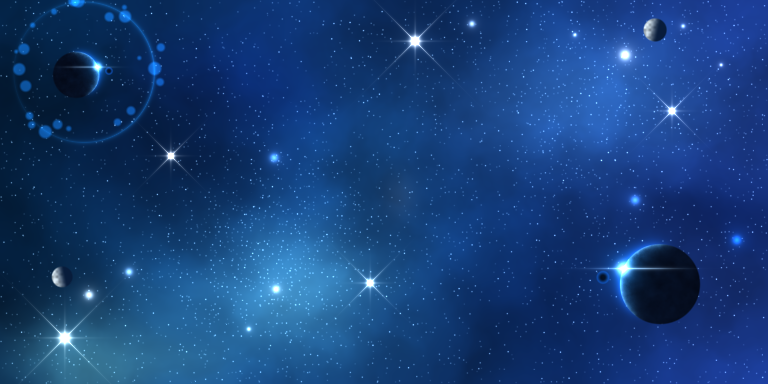
Write a WebGL 2 fragment shader that draws this background.

```glsl
#version 300 es
precision highp float;
// Deep blue star field: cloud patches warped by fractal noise, hashed dust,
// glowing and spiked stars, crescent moons and two backlit planets.
// Units are canvas heights: x runs 0..2, y runs 0..1 from the lower left.

#define WARP 0.22
#define CONTRAST 0.85
#define DUST_GAIN 0.75
#define SPIKE_WIDTH 0.0017
#define RING_RADIUS 0.183
#define RING_DOTS 22

uniform vec2 u_resolution;
out vec4 fragColor;

const vec3 ICE = vec3(0.72, 0.88, 1);
const vec3 AZURE = vec3(0.08, 0.42, 0.95);
const vec3 NIGHT = vec3(0.008, 0.025, 0.075);
float px;

float hash(vec2 p) {
  vec3 q = fract(p.xyx * 0.1031);
  q += dot(q, q.yzx + 33.33);
  return fract((q.x + q.y) * q.z);
}

float noise(vec2 p) {
  vec2 i = floor(p), f = fract(p);
  f = f * f * (3.0 - 2.0 * f);
  return mix(mix(hash(i), hash(i + vec2(1, 0)), f.x),
             mix(hash(i + vec2(0, 1)), hash(i + 1.0), f.x), f.y);
}

float fbm(vec2 p) {
  float sum = 0.0, amp = 0.5;
  for (int i = 0; i < 5; i++) {
    sum += amp * noise(p);
    p = mat2(1.6, 1.2, -1.2, 1.6) * p + 7.3;
    amp *= 0.5;
  }
  return sum;
}

float gauss(vec2 d) { return exp(-min(dot(d, d), 60.0)); }

float disc(vec2 d, float r, float soft) { return 1.0 - smoothstep(r - soft, r + soft, length(d)); }

// Blend a soft elliptical patch; area holds centre and size
void cloud(inout vec3 col, vec2 p, vec4 area, vec3 tint, float amount) {
  col = mix(col, tint, amount * gauss((p - area.xy) / area.zw));
}

vec3 nebula(vec2 p) {
  vec2 w = p + WARP * (vec2(fbm(p * 3.0 + 4.0), fbm(p * 3.0 + 19.0)) - 0.48);
  vec3 col = mix(vec3(0.015, 0.13, 0.26), vec3(0.05, 0.19, 0.42), smoothstep(0.1, 0.9, p.x));
  col = mix(col, vec3(0.09, 0.2, 0.5), smoothstep(1.2, 1.9, p.x));
  // Dark hollows
  cloud(col, w, vec4(0.48, 0.56, 0.28, 0.14), vec3(0.01, 0.08, 0.21), 0.8);
  cloud(col, w, vec4(1.2, 0.86, 0.22, 0.2), vec3(0.02, 0.11, 0.27), 0.8);
  cloud(col, w, vec4(1.42, 0.14, 0.28, 0.22), vec3(0.025, 0.12, 0.32), 0.7);
  cloud(col, w, vec4(1.88, 0.44, 0.2, 0.08), vec3(0.03, 0.1, 0.3), 0.7);
  cloud(col, w, vec4(0, 0.45, 0.14, 0.5), vec3(0.01, 0.1, 0.2), 0.7);
  // Blue veils
  cloud(col, w, vec4(0.62, 0.78, 0.22, 0.14), vec3(0.04, 0.17, 0.47), 0.8);
  cloud(col, w, vec4(0.98, 0.58, 0.24, 0.28), vec3(0.08, 0.29, 0.53), 0.7);
  cloud(col, w, vec4(1.54, 0.76, 0.34, 0.2), vec3(0.17, 0.38, 0.68), 0.8);
  // Bright cyan and teal clouds
  cloud(col, w, vec4(0.7, 0.2, 0.42, 0.27), vec3(0.11, 0.36, 0.58), 0.85);
  cloud(col, w, vec4(0.76, 0.25, 0.2, 0.14), vec3(0.27, 0.58, 0.78), 0.75);
  cloud(col, w, vec4(0.28, 0.08, 0.24, 0.13), vec3(0.23, 0.47, 0.57), 0.8);
  cloud(col, p, vec4(1.04, 0.49, 0.045, 0.06), vec3(0.24, 0.35, 0.5), 0.35);
  return col * (1.0 + CONTRAST * (fbm(w * 4.0 + 2.0) - 0.48));
}

// One jittered star per cell, kept when its hash is below the density
float dust(vec2 p, float scale, float density) {
  vec2 id = floor(p * scale);
  vec2 spot = id + 0.2 + 0.6 * vec2(hash(id + 3.7), hash(id + 81.2));
  float b = hash(id + 47.0);
  return step(hash(id + 11.0), density) * (0.2 + 0.8 * b * b)
    * gauss((p - spot / scale) / max(0.0019, 0.5 * px));
}

vec3 spikes(vec2 d, float size) {
  vec2 a = abs(d), g = abs(vec2(d.x + d.y, d.x - d.y)) * 0.707;
  float diagonal = exp(-min(g.x, g.y) / SPIKE_WIDTH - 2.3 * max(g.x, g.y) / size);
  float upright = exp(-min(a.x, a.y) / SPIKE_WIDTH - 4.0 * max(a.x, a.y) / size);
  float r = length(d) / size;
  return vec3(1, 0.96, 0.9) * (0.9 * diagonal + 0.8 * upright + 1.3 * exp(-r * r * 70.0))
    + 0.3 * ICE * exp(-r * 6.0);
}

void moon(inout vec3 col, vec2 d, float r, vec2 light) {
  vec3 rock = vec3(0.78, 0.84, 0.88) * (0.7 + 0.5 * noise(d * 150.0 + 20.0));
  float lit = smoothstep(-0.35, 0.75, dot(d / r, light));
  col = mix(col, mix(vec3(0.03, 0.11, 0.23), rock, lit), disc(d, r, px));
}

void planet(inout vec3 col, vec2 d, float r, vec2 light) {
  vec2 q = d / r;
  float rim = length(q) - 1.0, depth = min(rim, 0.0);
  float lit = smoothstep(-0.1, 1.0, dot(q, light) / max(rim + 1.0, 0.01));
  col += AZURE * lit * exp(-max(rim, 0.0) * 9.0) * 0.65;
  vec3 ground = NIGHT + vec3(0.02, 0.05, 0.09) * fbm(q * 4.0 + 9.0);
  ground += (vec3(0.2, 0.55, 0.85) * exp(depth * 7.0) + ICE * 0.5 * exp(depth * 24.0)) * lit * (0.4 + fbm(q * 6.0 + 9.0));
  col = mix(col, ground, disc(d, r, px));
  // Satellite beyond the lit limb, then the flare and its streak
  vec2 s = q - vec2(1.43 * sign(light.x), 0.17), f = q - light;
  col = mix(col, NIGHT + AZURE * 0.6 * smoothstep(0.04, 0.16, length(s)), disc(s, 0.16, px / r));
  float streak = exp(-abs(f.y) / 0.025) * gauss(vec2((f.x + 0.35 * light.x) / 0.85, 0));
  col += ICE * (1.2 * gauss(f * 6.5) + 0.75 * streak) + vec3(0.06, 0.38, 0.64) * exp(-length(f) * 4.0);
}

void main() {
  vec2 p = gl_FragCoord.xy / u_resolution * vec2(2, 1);
  px = 1.0 / u_resolution.y;
  vec3 col = nebula(p);
  float crowd = gauss((p - vec2(0.7, 0.34)) / 0.22) + 0.4 * gauss((p - vec2(1.6, 0.8)) / 0.35);
  col += ICE * DUST_GAIN * (dust(p, 42.0, 0.22 + 0.4 * crowd) + 0.65 * dust(p + 5.0, 85.0, 0.14 + 0.4 * crowd));
  // Glowing stars: x, y, radius, whiteness
  vec4 glows[12] = vec4[](vec4(0.714, 0.589, 0.024, 0.3), vec4(1.229, 0.938, 0.017, 0.7),
    vec4(1.628, 0.857, 0.03, 1), vec4(1.654, 0.479, 0.025, 0.2), vec4(1.919, 0.375, 0.026, 0),
    vec4(0.336, 0.292, 0.02, 0.6), vec4(0.232, 0.232, 0.024, 0.9), vec4(0.719, 0.247, 0.019, 0.9),
    vec4(0.648, 0.143, 0.011, 0.8), vec4(1.497, 0.909, 0.01, 0.7), vec4(1.779, 0.932, 0.011, 0.7),
    vec4(1.878, 0.831, 0.009, 0.8));
  for (int i = 0; i < 12; i++) {
    float r = length(p - glows[i].xy) / glows[i].z;
    col += mix(AZURE, vec3(1), glows[i].w) * (0.5 * exp(-r * 1.9) + 0.8 * exp(-r * r * 6.0));
  }
  // Halo ring with scattered light dots
  vec2 d = p - vec2(0.219, 0.812);
  float edge = abs(length(d) - RING_RADIUS);
  col += vec3(0.05, 0.23, 0.38) * exp(-edge / 0.004) * (0.6 + 0.4 * d.x / RING_RADIUS);
  for (int i = 0; i < RING_DOTS; i++) {
    float k = float(i), a = 6.283 * hash(vec2(k, 5)), size = hash(vec2(k, 2));
    vec2 c = RING_RADIUS * (0.8 + 0.35 * hash(vec2(k, 9))) * vec2(cos(a), sin(a));
    col += vec3(0.04, 0.23, 0.43) * disc(d - c, 0.004 + 0.013 * size * size, 0.004);
  }
  moon(col, p - vec2(1.706, 0.922), 0.03, vec2(-0.97, 0.2));
  moon(col, p - vec2(0.162, 0.279), 0.027, vec2(-0.95, -0.2));
  planet(col, p - vec2(0.198, 0.805), 0.06, vec2(0.94, 0.34));
  planet(col, p - vec2(1.719, 0.26), 0.104, vec2(-0.92, 0.39));
  // Spiked stars: x, y, reach
  vec3 spiked[5] = vec3[](vec3(1.081, 0.893, 0.105), vec3(0.445, 0.594, 0.068),
    vec3(1.75, 0.711, 0.068), vec3(0.964, 0.263, 0.07), vec3(0.169, 0.12, 0.115));
  for (int i = 0; i < 5; i++) col += spikes(p - spiked[i].xy, spiked[i].z);
  fragColor = vec4(min(col, 1.0), 1);
}
```
